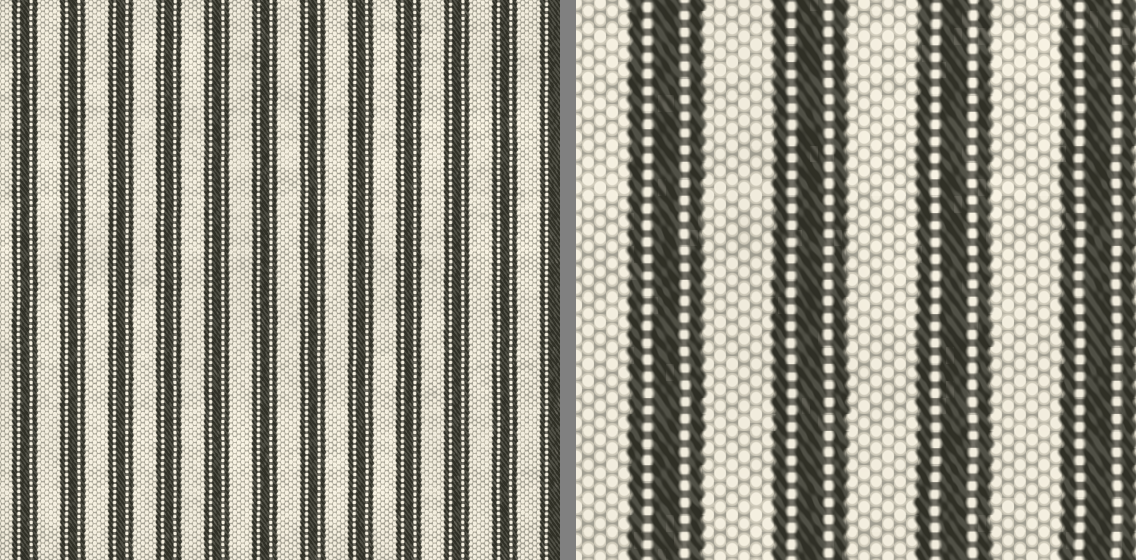
Left: the whole. Right: its middle third, enlarged.
Write a WebGL 2 fragment shader that draws this texture.

```glsl
#version 300 es
precision highp float;

uniform vec2 u_resolution;
out vec4 fragColor;

#define REPEATS 11.67      // stripe groups across the canvas
#define FIRST 0.0443       // centre of the first group
#define CORE_EDGE 0.100    // half widths, as parts of one repeat
#define GAP_EDGE 0.158
#define BAND_EDGE 0.256
#define SOFTNESS 0.020
#define THREADS 12.0       // warp threads in one repeat
#define ROWS 100.0         // weft rows down the canvas
#define BEADING 0.013      // how far the knots push the stripe edges
#define WEAR 0.16

const float TAU = 6.2831853;
const vec3 IVORY = vec3(0.96, 0.94, 0.88);
const vec3 LINEN = vec3(0.82, 0.80, 0.735);
const vec3 SHADOW = vec3(0.64, 0.63, 0.58);
const vec3 DUSK = vec3(0.46, 0.45, 0.41);
const vec3 CHARCOAL = vec3(0.32, 0.32, 0.28);
const vec3 INK = vec3(0.185, 0.185, 0.148);

float hash(vec2 p) {
    return fract(sin(dot(p, vec2(127.1, 311.7))) * 43758.5453);
}

float noise(vec2 p) {
    vec2 i = floor(p), f = fract(p);
    f = f * f * (3.0 - 2.0 * f);
    return mix(mix(hash(i), hash(i + vec2(1, 0)), f.x),
               mix(hash(i + vec2(0, 1)), hash(i + vec2(1, 1)), f.x), f.y);
}

// 1 inside the half width, 0 outside, with a soft edge
float within(float dist, float halfWidth) {
    return 1.0 - smoothstep(halfWidth - SOFTNESS, halfWidth + SOFTNESS, dist);
}

// Plain weave of pale knots, staggered on every other thread
vec3 linenWeave(vec2 thread, vec2 uv) {
    float column = floor(thread.x);
    vec2 cell = vec2(thread.x, thread.y + 0.5 * mod(column, 2.0));
    vec2 knot = fract(cell) - 0.5;
    float height = 1.0 - smoothstep(0.2, 0.62, length(knot * vec2(0.85, 1.1)));
    height += (hash(floor(cell)) - 0.5) * 0.28;
    height += (noise(uv * vec2(14.0, 40.0)) - 0.5) * WEAR;
    height += (hash(vec2(floor(thread.y), 7.0)) - 0.5) * WEAR;
    vec3 color = mix(SHADOW, LINEN, smoothstep(-0.05, 0.4, height));
    return mix(color, IVORY, smoothstep(0.42, 0.88, height));
}

// Dark threads with faint diagonal flecks
vec3 darkTwill(vec2 thread) {
    float diagonal = 0.5 + 0.5 * sin(TAU * (thread.x + thread.y));
    float grain = noise(thread * vec2(2.0, 1.6));
    float fleck = smoothstep(0.3, 0.8, 0.5 * diagonal + 0.5 * grain);
    vec3 color = mix(INK, CHARCOAL, fleck);
    float spark = step(0.95, hash(floor(thread * vec2(1.5, 1.0))));
    return mix(color, DUSK, 0.5 * spark * diagonal);
}

void main() {
    vec2 uv = gl_FragCoord.xy / u_resolution;
    float x = (uv.x - FIRST) * REPEATS;
    vec2 thread = vec2(x * THREADS, uv.y * ROWS);

    // Signed place in the repeat, with a slight wander down the thread
    float group = floor(x + 0.5);
    float wander = (noise(vec2(group * 5.3, uv.y * 30.0)) - 0.5) * 0.014;
    float offset = x - group + wander;
    float dist = abs(offset);
    float beat = cos(TAU * (thread.y + 0.25 * sign(offset)));
    float jitter = (hash(vec2(group, floor(thread.y))) - 0.5) * 0.012;

    float core = within(dist + 0.5 * BEADING * beat, CORE_EDGE);
    float gap = within(dist - 0.5 * BEADING * beat, GAP_EDGE);
    float band = within(dist + BEADING * beat + jitter, BAND_EDGE);

    // The last core runs dark to the selvedge
    core = max(core, step(group, 11.5) * step(10.5, group) * step(0.0, offset));

    // Pale pinstripes broken into stitches
    float stitch = smoothstep(-0.75, 0.3, beat + (hash(floor(thread)) - 0.5) * 0.5);
    vec3 pinstripe = mix(DUSK, IVORY, stitch);

    vec3 dark = darkTwill(thread);
    vec3 color = mix(linenWeave(thread, uv), dark, band);
    color = mix(color, pinstripe, gap);
    color = mix(color, dark, core);
    color *= 0.98 + 0.04 * noise(uv * 9.0);
    fragColor = vec4(color, 1.0);
}
```
